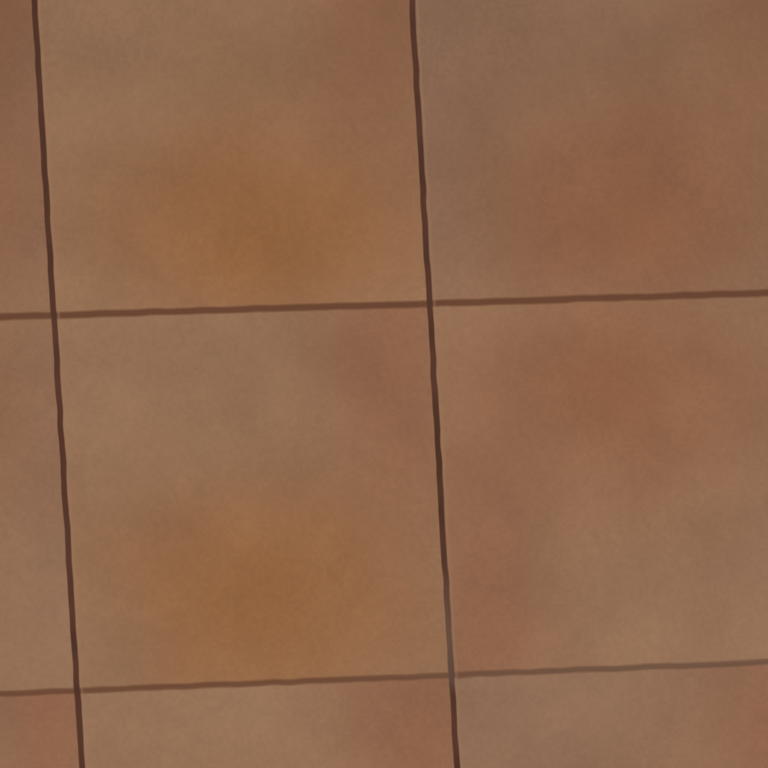
Reproduce this texture procedurally as a Shadertoy shader.

```glsl
// Terracotta floor tiles with mottled clay and thin dark joints, seen slightly askew.

const float TILE = 0.488;              // tile pitch, in canvas units
const vec2 CORNER = vec2(0.1068, 0.0964); // joint offsets on the bottom and left edges
const vec2 SLANT = vec2(-0.0625, 0.0416); // lean of upright and level joints
const float UPRIGHT_HALF = 0.0037;     // half widths of the joints
const float LEVEL_HALF = 0.0043;
const float GRAIN = 0.035;             // strength of the clay speckle

const vec3 CLAY = vec3(0.575, 0.437, 0.335);
const vec3 OCHRE = vec3(0.570, 0.382, 0.235);
const vec3 RUST = vec3(0.535, 0.358, 0.262);
const vec3 MAUVE = vec3(0.525, 0.395, 0.325);
const vec3 UPRIGHT_JOINT = vec3(0.315, 0.200, 0.155);
const vec3 LEVEL_JOINT = vec3(0.400, 0.262, 0.190);
const vec3 DUST = vec3(0.430, 0.350, 0.300);

float hash(vec2 p) {
    vec3 q = fract(vec3(p.xyx) * 0.1031);
    q += dot(q, q.yzx + 33.33);
    return fract((q.x + q.y) * q.z);
}

float valueNoise(vec2 p) {
    vec2 i = floor(p), f = fract(p);
    f = f * f * (3.0 - 2.0 * f);
    return mix(mix(hash(i), hash(i + vec2(1, 0)), f.x),
               mix(hash(i + vec2(0, 1)), hash(i + vec2(1, 1)), f.x), f.y);
}

float cloud(vec2 p) {
    float sum = 0.0, gain = 0.5;
    for (int i = 0; i < 4; i++) {
        sum += gain * valueNoise(p);
        p = mat2(1.6, 1.2, -1.2, 1.6) * p + 7.3;
        gain *= 0.5;
    }
    return sum;
}

// Soft round patch of fired colour
float patchMask(vec2 p, vec2 centre, vec2 size) {
    vec2 d = (p - centre) / size;
    return exp(-dot(d, d));
}

vec3 tileColor(vec2 cell, vec2 local, vec2 p) {
    float odd = mod(cell.x, 2.0);
    float turned = odd * (1.0 - mod(cell.y, 2.0));
    vec2 q = mix(local, 1.0 - local, turned);
    q += 0.22 * (vec2(cloud(p * 7.0), cloud(p * 7.0 + 31.0)) - 0.47);

    // Warm centre, pale far end, dusky corners
    float warm = patchMask(q, vec2(0.53, 0.23), vec2(0.42, 0.34));
    float dusky = patchMask(q, vec2(0.92, 0.85), vec2(0.22, 0.50));
    float cool = patchMask(q, vec2(0.05, 0.35), vec2(0.25, 0.50));
    vec3 color = mix(CLAY, MAUVE, 0.35 * odd * (1.0 - turned));
    color = mix(color, MAUVE, 0.4 * cool * odd);
    color = mix(color, RUST, 0.65 * dusky);
    color = mix(color, mix(OCHRE, RUST, 0.75 * odd), 0.85 * warm);
    return color * (1.0 + 0.02 * (hash(cell + 9.0) - 0.5));
}

// Coverage of a joint, softened by at least one pixel
float joint(float dist, float halfWidth, float blur) {
    return 1.0 - smoothstep(halfWidth - blur, halfWidth + blur, abs(dist));
}

void mainImage(out vec4 fragColor, in vec2 fragCoord) {
    vec2 p = fragCoord / iResolution.xy;
    float pixel = 1.0 / min(iResolution.x, iResolution.y);

    // Skewed tile grid with a faint change of pitch
    vec2 pitch = vec2(mix(TILE, 0.492, p.y), mix(0.491, 0.4805, p.x));
    vec2 grid = (p - CORNER - SLANT * p.yx) / pitch;
    vec2 cell = floor(grid);
    vec3 color = tileColor(cell, fract(grid), p);

    // Broad mottling, speckle and slight shade toward the top
    color *= 1.0 + 0.11 * (cloud(p * 13.0 + 4.0) - 0.47);
    float speckle = valueNoise(p * 260.0) + 0.6 * valueNoise(p * 130.0 + 17.0) - 0.8;
    color *= 1.0 + GRAIN * speckle;
    color *= 1.015 - 0.055 * smoothstep(0.5, 1.0, p.y);

    // Signed distances to the joints, with uneven edges
    vec2 line = floor(grid + 0.5);
    vec2 dist = (grid - line) * pitch;
    dist += 0.0016 * (vec2(valueNoise(p.yx * 45.0), valueNoise(p * 45.0 + 5.0)) - 0.5);

    // Level joints: soft, paler in the even rows and to the right
    float even = 1.0 - mod(line.y, 2.0);
    float level = joint(dist.y, LEVEL_HALF - 0.0005 * even, max(pixel, 0.0024));
    vec3 levelColor = mix(LEVEL_JOINT, DUST, even * 0.5 * smoothstep(0.3, 0.9, p.x));
    color = mix(color, levelColor, level * (0.92 - 0.12 * even));

    // Upright joints: crisp and dark, with a lit right lip and dusty stretches
    float lip = joint(dist.x - 0.0065, 0.0015, max(pixel, 0.0015));
    color = mix(color, CLAY * 1.04, 0.4 * lip);
    float dusty = mod(line.x, 2.0) * smoothstep(0.09, 0.12, p.y)
                * (1.0 - smoothstep(0.17, 0.30, p.y));
    float upright = joint(dist.x, UPRIGHT_HALF, max(pixel, 0.0014));
    vec3 uprightColor = mix(UPRIGHT_JOINT, DUST, 0.6 * dusty);
    uprightColor *= 0.92 + 0.16 * valueNoise(p * 30.0);
    color = mix(color, uprightColor, upright * 0.96);

    fragColor = vec4(clamp(color, 0.0, 1.0), 1.0);
}
```
